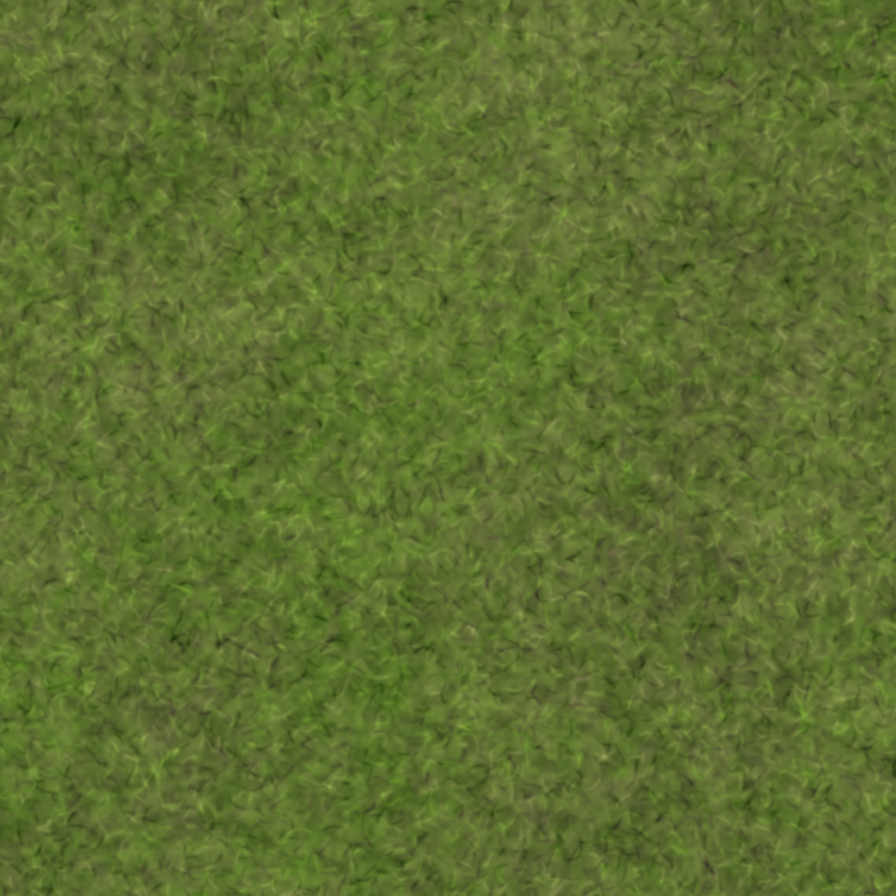
This texture is drawn by a Shadertoy shader. Its source:

```glsl
// Mown lawn seen from above: several layers of short, soft, bent blades,
// light and dark, lie over fine mottled shade and faint broad patches.
// Brightness and straw tint are summed apart, then mapped to colour.

#define TURF_COLOR vec3(0.367, 0.440, 0.188)   // mean lawn colour
#define LIGHT_RATIO vec3(0.86, 1.0, 0.46)      // channel response to light
#define STRAW_SHIFT vec3(0.045, -0.008, 0.055) // green towards dry straw
#define LAYERS 5
#define BLADE_CELLS 38.0     // blade cells across the canvas
#define BLADE_WIDTH 0.105    // in cells
#define BLADE_CONTRAST 0.085
#define MOTTLE_SCALE 75.0
#define MOTTLE_CONTRAST 0.11
#define PATCH_SCALE 7.0
#define PATCH_CONTRAST 0.05

float hash(vec2 p) {
    return fract(sin(dot(p, vec2(127.1, 311.7))) * 43758.5453);
}

// Smooth value noise in 0..1
float noise(vec2 p) {
    vec2 cell = floor(p);
    vec2 f = fract(p);
    f = f * f * (3.0 - 2.0 * f);
    float low = mix(hash(cell), hash(cell + vec2(1.0, 0.0)), f.x);
    float high = mix(hash(cell + vec2(0.0, 1.0)), hash(cell + 1.0), f.x);
    return mix(low, high, f.y);
}

mat2 rotation(float angle) {
    float c = cos(angle), s = sin(angle);
    return mat2(c, -s, s, c);
}

// Soft mask of one bent blade centred on the origin, lying along x
float blade(vec2 q, float halfLength, float bend) {
    q.y += bend * (q.x * q.x - 0.08);
    float across = q.y / BLADE_WIDTH;
    float along = 1.0 - smoothstep(0.35 * halfLength, halfLength, abs(q.x));
    return exp(-across * across) * along;
}

// One layer of scattered blades: x is light, y is straw tint
vec2 bladeLayer(vec2 p, float seed) {
    vec2 home = floor(p);
    vec2 sum = vec2(0.0);
    for (int j = -1; j <= 1; j++) {
        for (int i = -1; i <= 1; i++) {
            vec2 cell = home + vec2(i, j);
            vec2 key = cell + seed * 17.3;
            vec2 center = cell + vec2(hash(key), hash(key + 5.1));
            float lean = 2.5 * noise(cell * 0.12 + seed);
            float angle = lean + 2.6 * (hash(key + 9.7) - 0.5) - 0.9;
            float halfLength = mix(0.35, 0.7, hash(key + 13.9));
            float bend = 1.4 * (hash(key + 21.3) - 0.5);
            float mask = blade(rotation(angle) * (p - center), halfLength, bend);
            vec2 shade = vec2(hash(key + 27.7), hash(key + 33.1)) * 2.0 - 1.0;
            sum += mask * shade;
        }
    }
    return sum;
}

void mainImage(out vec4 fragColor, in vec2 fragCoord) {
    vec2 uv = fragCoord / iResolution.y;

    // Blades, each layer turned and scaled to hide its grid
    vec2 blades = vec2(0.0);
    for (int k = 0; k < LAYERS; k++) {
        float seed = float(k) + 1.0;
        vec2 p = rotation(seed * 1.3) * uv * (BLADE_CELLS + 2.5 * seed);
        blades += bladeLayer(p + seed * 7.7, seed);
    }

    // Fine shade between blades and broad uneven patches
    vec2 turned = rotation(0.6) * uv;
    float mottle = noise(turned * MOTTLE_SCALE) - 0.5;
    mottle += 0.9 * (noise(uv * MOTTLE_SCALE * 1.9 + 31.0) - 0.5);
    float broad = noise(turned * PATCH_SCALE + 4.0) - 0.5;
    broad += 0.6 * (noise(uv * PATCH_SCALE * 2.3 + 11.0) - 0.5);

    float light = BLADE_CONTRAST * blades.x + MOTTLE_CONTRAST * mottle
                + PATCH_CONTRAST * broad;
    float straw = 0.5 * blades.y + noise(turned * 55.0 + 19.0) - 0.5;
    straw += 0.7 * (noise(uv * 5.0 + 43.0) - 0.5);

    vec3 color = TURF_COLOR + LIGHT_RATIO * light + STRAW_SHIFT * straw;
    fragColor = vec4(clamp(color, 0.0, 1.0), 1.0);
}
```
